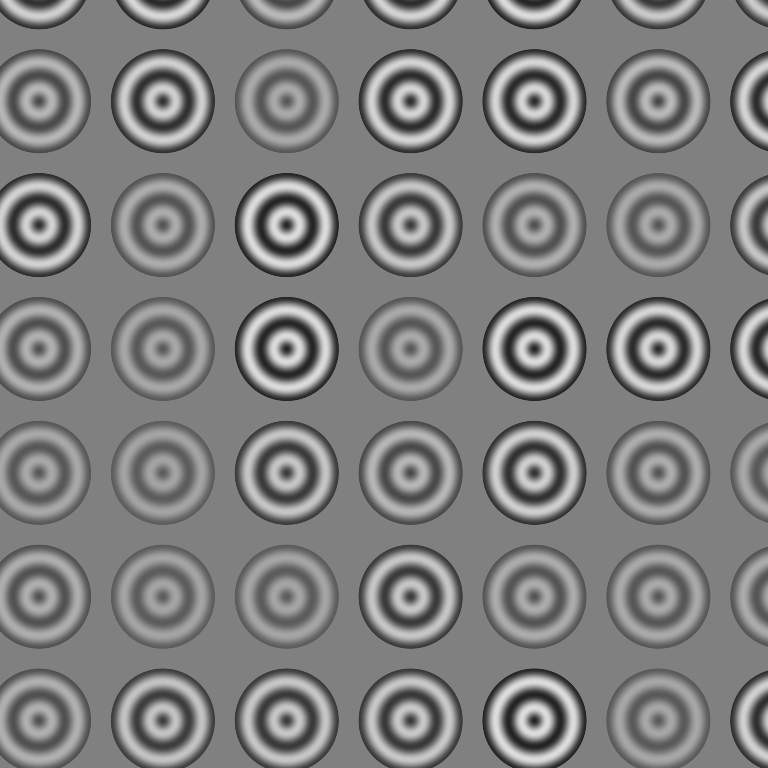
A Shadertoy shader for this pattern:

```glsl
// Grid of concentric grey ripple discs, each with its own contrast.

const float TAU = 6.2831853;

float cellHash(vec2 cell) {
    vec3 q = fract(cell.xyx * vec3(0.1031, 0.1030, 0.0973));
    q += dot(q, q.yzx + 33.33);
    return fract((q.x + q.y) * q.z);
}

void mainImage(out vec4 fragColor, in vec2 fragCoord) {
    // Just over six cells across and down, shifted off the corner
    float cellsAcross = 6.2;
    vec2 grid = fragCoord / iResolution.y * cellsAcross + vec2(0.185, 0.117);
    float pixel = cellsAcross / iResolution.y;

    // Two full ripples, dark at the centre and at the rim
    float discRadius = 0.42;
    float radius = length(fract(grid) - 0.5);
    float ripple = -cos(2.0 * TAU * radius / discRadius);

    // Contrast differs from disc to disc
    float contrast = mix(0.14, 0.37, cellHash(floor(grid) + 7.0));

    float disc = 1.0 - smoothstep(-0.5 * pixel, 0.5 * pixel, radius - discRadius);
    fragColor = vec4(vec3(0.502 + contrast * ripple * disc), 1.0);
}
```
